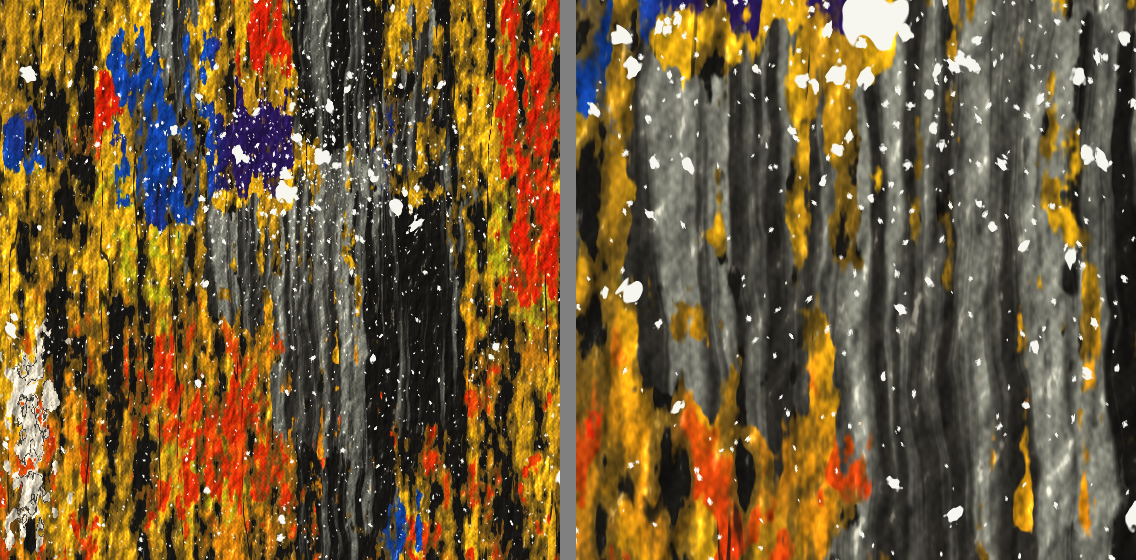
Left: the whole. Right: its middle third, enlarged.
This texture is drawn by a Shadertoy shader. Its source:

```glsl
// Abstract canvas: streaked ochre, red and blue paint under grey-black knife strokes and white splatter.

const vec3 GOLD = vec3(.91, .68, .09);
const vec3 OCHRE = vec3(.72, .52, .10);
const vec3 BROWN = vec3(.38, .29, .10);
const vec3 LIME = vec3(.66, .66, .10);
const vec3 RED = vec3(.82, .13, .04);
const vec3 ORANGE = vec3(.86, .38, .05);
const vec3 BLUE = vec3(.07, .24, .58);
const vec3 VIOLET = vec3(.15, .09, .31);
const vec3 BLACK = vec3(.09, .085, .075);
const vec3 GREY = vec3(.52, .52, .47);
const vec3 CHALK = vec3(.84, .80, .71);
const vec3 WHITE = vec3(.97, .97, .94);
const vec2 SPLASH_CENTER = vec2(.55, .71);
const vec2 SPLASH_SPREAD = vec2(.19, .16);
const float RAGGED = 5.0;
const float RELIEF = 1.5;
const float THREADS = 125.0;

// Paint areas: centre xy, half size zw
const vec4 LIME_AREAS[5] = vec4[5](
  vec4(.26, .52, .05, .09), vec4(.93, .44, .07, .02), vec4(.86, .57, .03, .07),
  vec4(.38, .13, .02, .05), vec4(.17, .67, .05, .02));
const vec4 RED_AREAS[5] = vec4[5](
  vec4(.95, .73, .055, .26), vec4(.475, .94, .03, .07), vec4(.16, .79, .025, .06),
  vec4(.27, .34, .03, .06), vec4(.40, .20, .06, .08));
const vec4 BLUE_AREAS[5] = vec4[5](
  vec4(.29, .77, .075, .15), vec4(.07, .755, .055, .04), vec4(.45, .74, .06, .07),
  vec4(.705, .72, .012, .09), vec4(.70, .05, .035, .05));
const vec4 GREY_AREAS[5] = vec4[5](
  vec4(.63, .72, .06, .13), vec4(.75, .83, .03, .15), vec4(.32, .93, .025, .10),
  vec4(.42, .53, .06, .10), vec4(.57, .41, .07, .24));
const vec4 BLACK_AREAS[5] = vec4[5](
  vec4(.60, .88, .07, .14), vec4(.73, .43, .085, .21), vec4(.66, .20, .06, .14),
  vec4(.58, .07, .04, .11), vec4(.805, .82, .008, .20));

float hash(vec2 p) { return fract(sin(dot(p, vec2(127.1, 311.7))) * 43758.55); }

float valueNoise(vec2 p) {
  vec2 i = floor(p), f = fract(p);
  f = f * f * (3.0 - 2.0 * f);
  return mix(mix(hash(i), hash(i + vec2(1, 0)), f.x),
             mix(hash(i + vec2(0, 1)), hash(i + vec2(1, 1)), f.x), f.y);
}

float fbm(vec2 p) {
  float sum = 0.0, amp = .533;
  for (int i = 0; i < 4; i++) {
    sum += amp * valueNoise(p);
    p = p * 2.03 + 17.3;
    amp *= .5;
  }
  return sum;
}

// Worn paint over a union of boxes: wear noise eats in from the rim
float cover(vec2 p, vec4 boxes[5], float wear, float depth) {
  float dist = 1.0;
  for (int i = 0; i < 5; i++) {
    vec2 d = abs(p - boxes[i].xy) - boxes[i].zw;
    dist = min(dist, length(max(d, 0.0)) + min(max(d.x, d.y), 0.0));
  }
  return smoothstep(-.03, .03, wear - .5 - RAGGED * max(dist, -depth));
}

// White drops of one size class, denser near the splash centre
float splatter(vec2 p, float scale, float low, float high) {
  float best = 1.0;
  for (int k = 0; k < 9; k++) {
    vec2 id = floor(p * scale) + vec2(k % 3, k / 3) - 1.0;
    vec2 center = id + vec2(hash(id + 3.1), hash(id + 8.7));
    vec2 off = (center / scale - SPLASH_CENTER) / SPLASH_SPREAD;
    if (hash(id + 21.4) > low + high * exp(-dot(off, off))) continue;
    float size = .28 * mix(.3, 1.0, pow(hash(id + 5.9), 1.6));
    float a = .8 + 1.6 * hash(id + 13.2);
    vec2 d = mat2(cos(a), -sin(a), sin(a), cos(a)) * (p * scale - center);
    d.y *= 1.0 + 1.2 * hash(id + 31.5);
    float wobble = .9 * size * (valueNoise(d / size * 1.6 + id * 7.0) - .5);
    best = min(best, (length(d) - size + wobble) / scale);
  }
  float soft = .7 / iResolution.y + .0004;
  return 1.0 - smoothstep(-soft, soft, best);
}

void mainImage(out vec4 fragColor, in vec2 fragCoord) {
  vec2 p = fragCoord / iResolution.y;
  vec2 warped = p + .07 * (vec2(fbm(p * vec2(16, 11)), fbm(p * vec2(24, 9) + 40.0)) - .5);
  float streak = fbm(p * vec2(75, 7));
  float grain = fbm(p * vec2(72, 36) + 9.0);
  float wear = mix(grain, streak, .55);
  float broad = fbm(p * vec2(7, 4) + 5.0);
  float low = smoothstep(.55, .3, p.y);

  // Ochre ground with warm and green tints
  vec3 col = mix(OCHRE, GOLD, smoothstep(.34, .56, fbm(p * vec2(48, 5) + 70.0)));
  col = mix(col, ORANGE, .5 * low * smoothstep(.54, .68, broad));
  col = mix(col, LIME, .8 * cover(warped, LIME_AREAS, grain, .02));

  // Red paint with loose flecks, then blue paint
  float red = cover(warped, RED_AREAS, 1.0 - wear, .026);
  red = max(red, low * smoothstep(.59, .65, fbm(p * vec2(45, 18) + 33.0)));
  col = mix(col, mix(RED, ORANGE, .4 * smoothstep(.45, .65, grain) + .2 * low), red);
  float blue = cover(warped, BLUE_AREAS, .5 * (grain + 1.0 - streak), .04);
  float violet = smoothstep(.36, .41, p.x) * smoothstep(.68, .62, p.x);
  violet = max(violet, .6 * smoothstep(.54, .66, broad));
  col = mix(col, mix(BLUE, VIOLET, violet) * (.7 + .6 * grain), blue);

  // Brown and black grime, then thin running cracks
  float grime = mix(fbm(p * vec2(80, 34) + 60.0), fbm(p * vec2(56, 5) + 3.0), .55);
  grime += .24 * (broad - .5) + .025 * low - .06 * max(red, blue);
  col = mix(col, BROWN, .9 * smoothstep(.45, .56, grime));
  col = mix(col, BLACK, smoothstep(.58, .63, grime));
  float vein = abs(fbm(p * vec2(20, 2.2) + 90.0) - .5);
  col = mix(col, BLACK, .85 * smoothstep(.016, .006, vein) * smoothstep(.42, .52, streak));

  // Knife strokes dragged downward
  float drag = fbm(vec2(warped.x * 30.0 + p.x * 65.0, p.y * 3.0));
  vec3 greyPaint = mix(BLACK * 1.8, GREY, smoothstep(.3, .66, drag));
  col = mix(col, greyPaint, cover(warped, GREY_AREAS, wear, .026));
  vec3 blackPaint = mix(BLACK, GREY * .75, smoothstep(.48, .72, drag));
  col = mix(col, blackPaint, cover(warped, BLACK_AREAS, .7 * wear + .15, .03));

  // Cracked chalk crust at the lower left
  vec2 crust = abs(warped - vec2(.06, .21)) - vec2(.03, .16);
  float rim = RAGGED * max(max(crust.x, crust.y), -.022);
  float crackle = .3 + .7 * smoothstep(.01, .04, abs(grain - .47));
  col = mix(col, CHALK * crackle, smoothstep(-.03, .03, .5 - grain - rim));

  // Raised paint lit from the upper left, over woven threads
  vec2 bump = vec2(95, 42);
  float slope = fbm(p * bump) - fbm((p + vec2(-.003, .004)) * bump);
  col = col * (1.0 + RELIEF * slope) + .3 * CHALK * smoothstep(.15, .32, slope);
  vec2 weave = sin(p * THREADS * 6.2832);
  col *= 1.0 + .06 * weave.x * weave.y;

  // White splatter from large blobs to fine spray
  float drops = 0.0, scale = 15.0;
  for (int i = 0; i < 4; i++) {
    drops = max(drops, splatter(p, scale, .02 + .03 * float(i), .75 - .13 * float(i)));
    scale *= 2.0;
  }
  fragColor = vec4(clamp(mix(col, WHITE, drops), 0.0, 1.0), 1.0);
}
```
